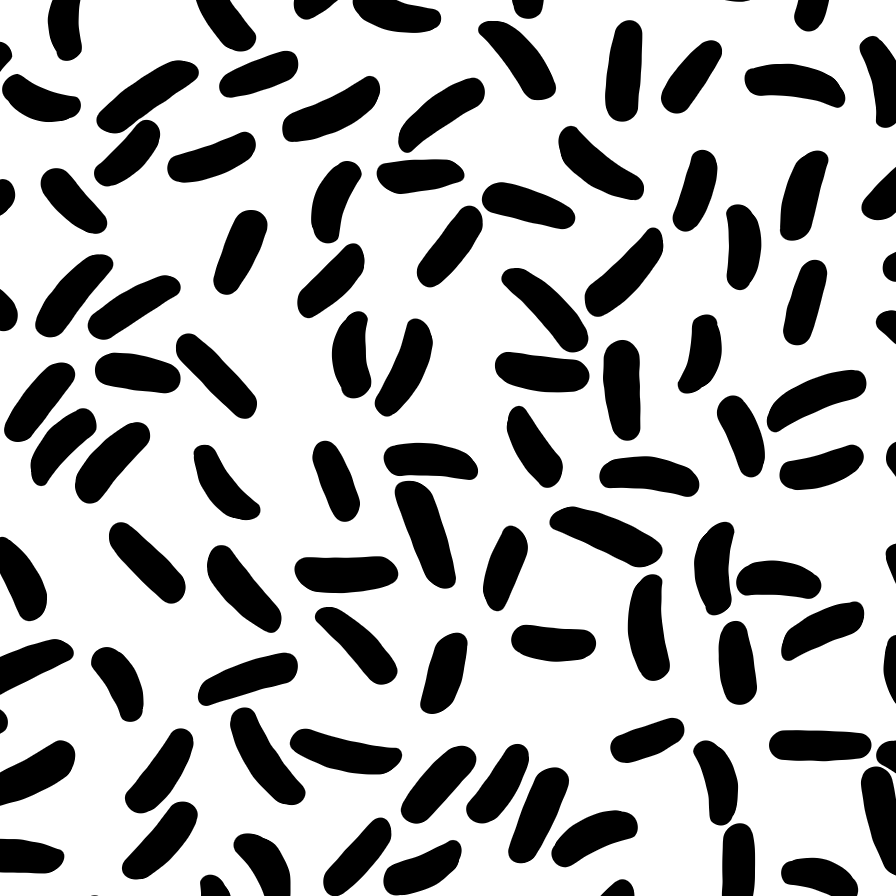
This pattern is drawn by a Shadertoy shader. Its source:

```glsl
// Black rice-like grains strewn over white, one per cell of a jittered grid.
// Cells have four ranks by row and column parity; each grain tries random
// poses until it clears its neighbours of lower rank, so grains lie apart.

#define CELLS 9.4        // cells along the canvas height
#define JITTER 0.33      // wander of a grain centre, in cells
#define HALF_MIN 0.27    // shortest half spine, in cells
#define HALF_MAX 0.45    // longest half spine
#define RADIUS 0.172     // half width of a grain
#define GAP 0.04         // clearance wanted between grains
#define SEAM 0.03        // white line kept where grains still meet
#define TRIES 10         // poses tried per grain
#define ROUGHNESS 0.012  // unevenness of the outline
#define SEED 7

const vec3 PAPER = vec3(1.0);
const vec3 INK = vec3(0.0);

// Integer hash: four random values in 0..1
vec4 hash(ivec2 cell, int salt) {
    uvec4 v = uvec4(ivec4(cell, salt, SEED)) * 1664525u + 1013904223u;
    for (int i = 0; i < 2; i++) {
        v.x += v.y * v.w;
        v.y += v.z * v.x;
        v.z += v.x * v.y;
        v.w += v.y * v.z;
        v ^= v >> 16u;
    }
    return vec4(v >> 8u) / 16777216.0;
}

float slope(ivec2 corner, vec2 offset) {
    return dot(hash(corner, 777).xy * 2.0 - 1.0, offset);
}

float gradientNoise(vec2 p) {
    ivec2 i = ivec2(floor(p));
    vec2 f = fract(p);
    vec2 w = f * f * (3.0 - 2.0 * f);
    float low = mix(slope(i, f), slope(i + ivec2(1, 0), f - vec2(1, 0)), w.x);
    float high = mix(slope(i + ivec2(0, 1), f - vec2(0, 1)),
                     slope(i + ivec2(1, 1), f - vec2(1, 1)), w.x);
    return mix(low, high, w.y);
}

// A grain is stored as its centre (xy) and half spine vector (zw)
vec4 pose(ivec2 cell, int attempt) {
    vec4 h = hash(cell, attempt);
    float angle = 3.14159 * h.z;
    vec2 centre = vec2(cell) + 0.5 + JITTER * (2.0 * h.xy - 1.0);
    return vec4(centre, mix(HALF_MIN, HALF_MAX, h.w) * vec2(cos(angle), sin(angle)));
}

// Squared distance from the nearer end of one spine to the other spine
float endsToSpine(vec4 a, vec4 b) {
    vec2 q = a.xy - b.xy;
    vec2 head = q + a.zw, tail = q - a.zw;
    vec2 t = clamp(vec2(dot(head, b.zw), dot(tail, b.zw)) / dot(b.zw, b.zw), -1.0, 1.0);
    head -= b.zw * t.x;
    tail -= b.zw * t.y;
    return min(dot(head, head), dot(tail, tail));
}

float clearance(vec4 a, vec4 b) {
    return sqrt(min(endsToSpine(a, b), endsToSpine(b, a))) - 2.0 * RADIUS;
}

// Bent, tapered capsule with skewed ends
float grainDistance(vec2 p, vec4 grain, vec4 look) {
    float halfSpine = length(grain.zw);
    vec2 along = grain.zw / halfSpine;
    vec2 q = p - grain.xy;
    q = vec2(dot(q, along), dot(q, vec2(-along.y, along.x)));
    float t = clamp(q.x / halfSpine, -1.2, 1.2);
    q.y += 0.06 * look.x * (t * t - 0.4);
    q.x += 0.4 * look.y * q.y;
    float radius = RADIUS * (1.0 + 0.08 * look.w + 0.13 * look.z * t - 0.1 * t * t);
    q.x -= clamp(q.x, -halfSpine, halfSpine);
    return length(q) - radius;
}

void mainImage(out vec4 fragColor, in vec2 fragCoord) {
    vec2 p = fragCoord / iResolution.y * CELLS;
    ivec2 corner = ivec2(floor(p - 0.5));   // lower left of the four cells in reach
    ivec2 hub = corner | 1;                 // the one of highest rank among them
    vec4 grains[21];                        // 7 by 3 cells around the hub

    // Lay the grains rank by rank, narrowing towards the hub
    for (int rank = 0; rank < 4; rank++) {
        int rows = rank < 2 ? 1 : 0;
        for (int y = -rows; y <= rows; y += 2) for (int x = rank - 3; x <= 3 - rank; x += 2) {
            int slot = (y + 1) * 7 + x + 3;
            float best = -9.0;
            for (int k = 0; k < TRIES && best < GAP; k++) {
                vec4 trial = pose(hub + ivec2(x, y), k);
                float space = 9.0;
                for (int n = 0; n < 9 && space > best; n++) {
                    ivec2 o = ivec2(n % 3, n / 3) - 1;
                    if (2 * ((y + o.y + 1) & 1) + ((x + o.x + 1) & 1) >= rank) continue;
                    space = min(space, clearance(trial, grains[slot + o.y * 7 + o.x]));
                }
                if (space > best) { best = space; grains[slot] = trial; }
            }
        }
    }

    // The two nearest grains give the shape and the seam between them
    float nearest = 9.0, second = 9.0;
    for (int n = 0; n < 4; n++) {
        ivec2 cell = corner + ivec2(n & 1, n >> 1);
        ivec2 o = cell - hub;
        float d = grainDistance(p, grains[(o.y + 1) * 7 + o.x + 3], hash(cell, 555) * 2.0 - 1.0);
        second = min(second, max(nearest, d));
        nearest = min(nearest, d);
    }
    float d = max(nearest, 0.5 * (SEAM + nearest - second));
    d += ROUGHNESS * gradientNoise(p * 6.0);

    float pixel = CELLS / iResolution.y;
    float cover = clamp(0.5 - d / pixel, 0.0, 1.0);
    fragColor = vec4(mix(PAPER, INK, cover), 1.0);
}
```
